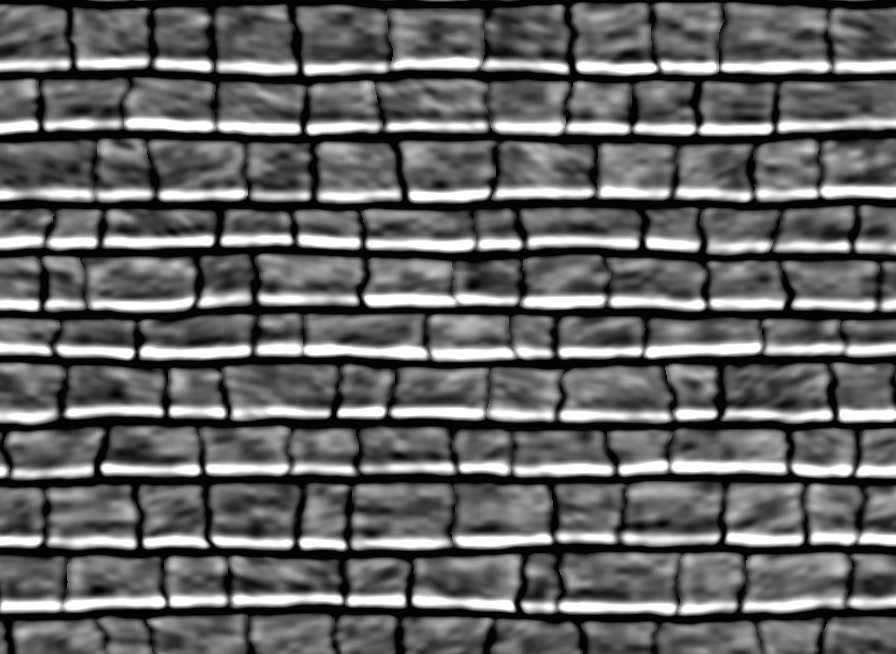
Give the GLSL for this texture map, as a Shadertoy shader.

```glsl
// Grey relief of rough stone courses: wavy black bed joints, a bright lip along
// the foot of each block, and soft upright joints at jittered spacing.
// Each course is found by a loop over joint curves; hashed noise adds the wear.
#define COURSE_PITCH 0.0934   // mean course height, canvas height = 1
#define BLOCK_WIDTH  0.128    // mean block width
#define BLOCK_JITTER 0.62     // spread of upright joints, in block widths
#define BED_WIDTH    0.0058   // softness radius of bed joints
#define UPRIGHT_WIDTH 0.0066  // softness radius of upright joints
#define LIP_WIDTH    0.0080   // softness radius of the bright lip
#define LIP_RISE     0.0168   // lip height above the bed joint
#define BED_WAVE     0.0130   // waviness of bed joints
#define STONE_TONE   0.385    // mean grey of the block faces
#define GRAIN_DEPTH  0.68     // contrast of the face grain

float hash(vec2 p) {
    vec3 q = fract(vec3(p.xyx) * 0.1031);
    q += dot(q, q.yzx + 33.33);
    return fract((q.x + q.y) * q.z);
}

float noise(vec2 p) {
    vec2 i = floor(p), f = fract(p);
    f = f * f * (3.0 - 2.0 * f);
    return mix(mix(hash(i), hash(i + vec2(1, 0)), f.x),
               mix(hash(i + vec2(0, 1)), hash(i + vec2(1, 1)), f.x), f.y);
}

float bump(float d, float radius) {
    d /= radius;
    return exp(-d * d);
}

// Depth from the top edge of bed joint k; course heights swell and alternate.
float bedJoint(float k, float x) {
    float level = 0.009 + COURSE_PITCH * k
                + 0.018 * sin(0.6283 * k) - 0.004 * cos(3.1416 * k);
    float wave = noise(vec2(x * 4.5, k * 7.3 + 50.0)) - 0.5;
    float ripple = noise(vec2(x * 19.0, k * 5.7 + 90.0)) - 0.5;
    return level + BED_WAVE * (wave + 0.35 * ripple);
}

// Position of upright joint i of a course, in block widths.
float uprightJoint(float i, float course) {
    return i + BLOCK_JITTER * (hash(vec2(i + 40.0, course * 3.0 + 20.0)) - 0.5);
}

// Streaky face grain, turned and shifted for each block.
float faceGrain(vec2 p, vec2 block) {
    float slant = 0.7 * (hash(block + 7.0) - 0.5);
    vec2 q = vec2(p.x + slant * p.y, p.y - slant * p.x);
    q += 5.0 * vec2(hash(block + 11.0), hash(block + 17.0));
    return 0.62 * noise(q * vec2(24.0, 60.0))
         + 0.38 * noise(q * vec2(52.0, 98.0) + 31.0) - 0.5;
}

void mainImage(out vec4 fragColor, in vec2 fragCoord) {
    vec2 p = fragCoord / iResolution.y;
    p.y = 1.0 - p.y;

    // Course holding this point
    float course = -2.0;
    for (float k = -1.0; k < 13.0; k++)
        if (p.y > bedJoint(k, p.x)) course = k;
    float below = p.y - bedJoint(course, p.x);
    float above = bedJoint(course + 1.0, p.x) - p.y;

    // Upright joints: lean, wobble and fade differently
    float u = p.x / BLOCK_WIDTH + 2.0 * hash(vec2(course + 9.0, 4.0));
    u += 0.10 * (noise(vec2(p.x * 14.0, p.y * 38.0)) - 0.5);
    float cell = floor(u), blockId = cell - 2.0;
    float left = cell - 2.0, right = cell + 2.0;
    float upright = 0.0, shoulder = 0.0;
    for (float n = -1.0; n < 3.0; n++) {
        float i = cell + n;
        vec2 id = vec2(i + 60.0, course + 30.0);
        float lean = 1.2 * (hash(id) - 0.5) * (below - above);
        float x = uprightJoint(i, course) + lean;
        float d = (u - x) * BLOCK_WIDTH;
        float strength = mix(0.45, 1.1, hash(id + 13.0));
        strength *= 0.7 + 0.6 * noise(vec2(i * 9.1, p.y * 45.0));
        upright = max(upright, strength * bump(d, UPRIGHT_WIDTH));
        shoulder = max(shoulder, bump(abs(d) - 0.016, 0.008));
        if (x <= u) { blockId = i; left = x; }
        else right = min(right, x);
    }
    vec2 block = vec2(blockId + 70.0, course + 80.0);
    float along = (u - left) / (right - left) - 0.5;

    // Block face with soft ridges next to its joints
    float tone = STONE_TONE + 0.09 * (hash(block) - 0.5);
    tone += GRAIN_DEPTH * faceGrain(p, block);
    tone += 0.08 * bump(below - 0.018, 0.010) + 0.06 * shoulder;
    tone -= 0.11 * bump(above - 0.034, 0.010);

    // Bright lip, tilted per block and broken at upright joints
    float tilt = 0.006 * along * (hash(block + 23.0) - 0.5);
    float lip = bump(above - LIP_RISE - tilt, LIP_WIDTH);
    lip *= mix(0.60, 1.15, hash(block + 29.0));
    lip *= 0.75 + 0.5 * noise(vec2(p.x * 26.0, course * 3.7 + 12.0));
    tone += 0.92 * lip * (1.0 - min(0.9 * upright, 1.0));

    // Dark joints, the beds varying in thickness
    float thickness = BED_WIDTH * (0.8 + 0.45 * noise(vec2(p.x * 16.0, p.y * 9.0)));
    float bed = bump(min(below, above), thickness);
    tone -= 0.42 * upright + 0.78 * bed;

    fragColor = vec4(vec3(clamp(tone, 0.01, 1.0)), 1.0);
}
```
